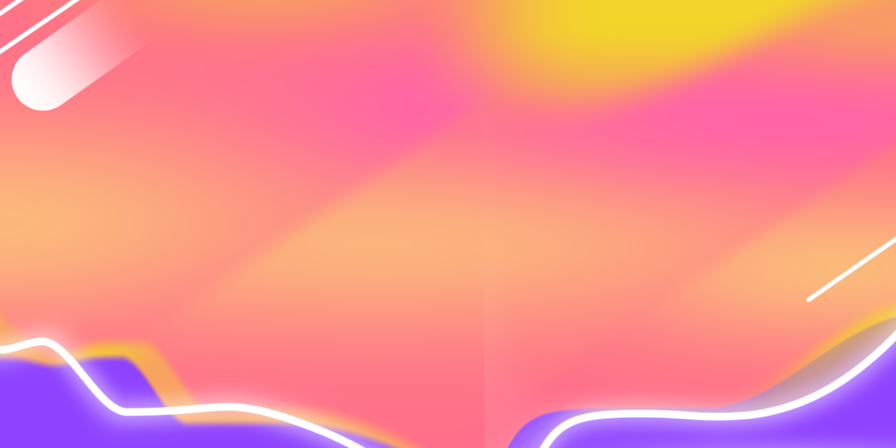
Reproduce this background procedurally as a Shadertoy shader.

```glsl
// Warm blurred gradient panels with violet waves, glowing white curves and diagonal streaks.

// Palette
const vec3 CORAL  = vec3(1.00, 0.43, 0.54);
const vec3 PINK   = vec3(1.00, 0.39, 0.66);
const vec3 PEACH  = vec3(0.985, 0.74, 0.48);
const vec3 ORANGE = vec3(0.97, 0.64, 0.37);
const vec3 YELLOW = vec3(0.95, 0.83, 0.17);
const vec3 VIOLET = vec3(0.56, 0.26, 1.00);
const vec3 MAUVE  = vec3(0.73, 0.47, 0.76);
const vec3 OLIVE  = vec3(0.83, 0.66, 0.36);
const vec3 WHITE  = vec3(1.0);

// Sizes, in canvas heights
const float CURVE_HALF  = 0.0085;
const float STREAK_HALF = 0.005;
const float HALO_WIDTH  = 0.035;
const float PILL_RADIUS = 0.070;
const float PILL_FADE   = 0.27;
const vec2  PILL_CENTER = vec2(0.096, 0.823);
const vec2  SLANT       = vec2(0.816, 0.578);

float glow(vec2 p, vec2 center, vec2 radius) {
    vec2 q = (p - center) / radius;
    return exp(-dot(q, q));
}

float bump(float x, float center, float width) {
    float t = (x - center) / width;
    return exp(-t * t);
}

// Accelerating drop (or rise) that starts at x = start
float bend(float x, float start) {
    float t = max(x - start, 0.0);
    return t * t;
}

// Steep rise from zero that levels off at one
float onset(float x, float start) {
    return 1.0 - exp(min((start - x) / 0.045, 3.0));
}

// Wave profiles: height as a function of x
float leftCurve(float x) {
    return 0.08 + 0.16 * (1.0 - smoothstep(0.09, 0.285, x)) - 0.021 * bump(x, 0.0, 0.06)
         + 0.012 * bump(x, 0.52, 0.12) - 0.9 * bend(x, 0.5);
}

float leftWave(float x) {
    return 0.06 + 0.148 * (1.0 - smoothstep(0.27, 0.42, x))
         - 0.018 * bump(x, 0.12, 0.06) - 0.8 * bend(x, 0.62);
}

float leftFringe(float x) {
    return 0.098 + 0.148 * (1.0 - smoothstep(0.32, 0.47, x)) - 0.03 * bump(x, 0.13, 0.06)
         + 0.07 * exp(-x / 0.04) - 0.9 * bend(x, 0.62);
}

float rightCurve(float x) {
    return 0.078 * onset(x, 1.215) - 0.008 * bump(x, 1.6, 0.1) + 1.5 * bend(x, 1.66);
}

float rightWave(float x) {
    return 0.09 * onset(x, 1.133) + 0.21 * smoothstep(1.58, 2.05, x);
}

float segment(vec2 p, vec2 a, vec2 b) {
    vec2 ab = b - a;
    return length(p - a - ab * clamp(dot(p - a, ab) / dot(ab, ab), 0.0, 1.0));
}

// Soft gradient panels split by two slanted folds
vec3 backdrop(vec2 p) {
    vec3 left = mix(CORAL, PEACH, 0.35 * bump(p.y, 0.53, 0.25));
    left = mix(left, PEACH, 0.9 * glow(p, vec2(0.0, 0.5), vec2(0.55, 0.2)));
    left = mix(left, PINK, 0.9 * glow(p, vec2(1.02, 0.76), vec2(0.4, 0.16)));

    vec3 middle = mix(CORAL, PEACH, 0.88 * glow(p, vec2(0.85, 0.46), vec2(1.1, 0.22)));
    middle = mix(middle, PINK, 0.95 * glow(p, vec2(1.75, 0.74), vec2(0.65, 0.15)));

    vec3 right = mix(CORAL, PEACH, 0.95 * glow(p, vec2(1.88, 0.4), vec2(0.6, 0.18)));

    float foldA = p.y - 0.295 - 0.686 * (p.x - 0.39);
    float foldB = p.y - 0.245 - 0.677 * (p.x - 1.354);
    vec3 col = mix(middle, left, smoothstep(-0.035, 0.045, foldA));
    col = mix(right, col, smoothstep(-0.03, 0.03, foldB));

    // Warm light along the top
    col = mix(col, ORANGE, 0.85 * glow(p, vec2(0.6, 1.03), vec2(0.4, 0.11)));
    col = mix(col, ORANGE, 0.85 * glow(p, vec2(2.0, 0.95), vec2(0.4, 0.11)));
    float rim = p.y - 0.72 - 0.28 * smoothstep(1.25, 2.05, p.x);
    float sun = smoothstep(-0.03, 0.1, rim) * smoothstep(0.9, 1.35, p.x);
    col = mix(col, ORANGE, 0.8 * sun);
    return mix(col, YELLOW, sun * smoothstep(0.74, 0.95, p.y));
}

void mainImage(out vec4 fragColor, in vec2 fragCoord) {
    vec2 p = fragCoord / iResolution.y;
    float aa = 1.0 / iResolution.y;
    vec3 col = backdrop(p);

    // Left wave with its blurred fringe
    float fringe = 1.0 - smoothstep(-0.035, 0.012, p.y - leftFringe(p.x));
    vec3 fringeColor = mix(ORANGE, YELLOW, 0.8 * glow(p, vec2(0.23, 0.22), vec2(0.09, 0.04)));
    col = mix(col, fringeColor, 0.95 * fringe);
    col = mix(col, VIOLET, 1.0 - smoothstep(-0.018, 0.006, p.y - leftWave(p.x)));

    // Right wave: translucent ribbon above, solid violet below the curve
    float waveTop = p.y - rightWave(p.x);
    col = mix(col, YELLOW, 0.75 * smoothstep(1.6, 2.0, p.x) * (1.0 - smoothstep(0.0, 0.05, waveTop)));
    vec3 ribbon = mix(VIOLET, MAUVE, smoothstep(1.22, 1.36, p.x));
    ribbon = mix(ribbon, OLIVE, 0.75 * smoothstep(1.6, 1.9, p.x) * smoothstep(-0.1, 0.0, waveTop));
    col = mix(col, ribbon, 1.0 - smoothstep(-0.005, 0.004, waveTop));
    float belowRight = p.y - rightCurve(p.x);
    col = mix(col, VIOLET, 1.0 - smoothstep(-aa, aa, belowRight));
    col = mix(col, WHITE, 0.25 * glow(p, vec2(1.75, -0.01), vec2(0.4, 0.03)));

    // Glowing curves, with distance corrected by slope
    float h = 0.002;
    float slopeL = (leftCurve(p.x + h) - leftCurve(p.x - h)) / (2.0 * h);
    float slopeR = (rightCurve(p.x + h) - rightCurve(p.x - h)) / (2.0 * h);
    float curve = min(abs(p.y - leftCurve(p.x)) * inversesqrt(1.0 + slopeL * slopeL),
                      abs(belowRight) * inversesqrt(1.0 + slopeR * slopeR));
    col = mix(col, WHITE, 0.4 * bump(curve, 0.0, HALO_WIDTH));
    col = mix(col, WHITE, 1.0 - smoothstep(-aa, aa, curve - CURVE_HALF));

    // Fading pill and thin streaks
    float along = dot(p - PILL_CENTER, SLANT);
    float pill = segment(p, PILL_CENTER, PILL_CENTER + SLANT) - PILL_RADIUS;
    float fade = 1.0 - smoothstep(-0.06, PILL_FADE, along);
    col = mix(col, WHITE, 0.97 * fade * (1.0 - smoothstep(-aa, aa, pill)));
    float streak = segment(p, vec2(-0.02, 0.871), vec2(0.2, 1.021));
    streak = min(streak, segment(p, vec2(-0.02, 0.956), vec2(0.1, 1.038)));
    streak = min(streak, segment(p, vec2(1.805, 0.331), vec2(2.05, 0.501)));
    col = mix(col, WHITE, 1.0 - smoothstep(-aa, aa, streak - STREAK_HALF));

    fragColor = vec4(col, 1.0);
}
```
